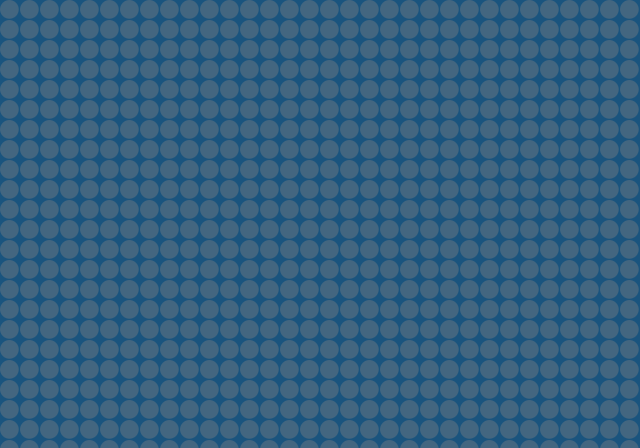
A WebGL 1 fragment shader for this pattern:

```glsl
precision highp float;

uniform vec2 u_resolution;

const float COLUMNS = 32.0;
const float DOT_RADIUS = 0.466;
const vec2 DOT_CENTER = vec2(0.469);
const vec3 BACKGROUND = vec3(0.102, 0.329, 0.494);
const vec3 DOT_COLOR = vec3(0.263, 0.400, 0.502);

// Signed distance to a circle repeated in every unit cell
float dotGridDistance(vec2 p, vec2 center, float radius) {
  return length(fract(p) - center) - radius;
}

// Coverage of a shape whose edge is blended over the given width
float coverage(float dist, float width) {
  return clamp(0.5 - dist / width, 0.0, 1.0);
}

void main() {
  // Square cells, with rows counted down from the top edge
  float cellsPerPixel = COLUMNS / u_resolution.x;
  vec2 fromTopLeft = vec2(gl_FragCoord.x, u_resolution.y - gl_FragCoord.y);
  vec2 cell = fromTopLeft * cellsPerPixel;

  float dist = dotGridDistance(cell, DOT_CENTER, DOT_RADIUS);
  vec3 color = mix(BACKGROUND, DOT_COLOR, coverage(dist, cellsPerPixel));
  gl_FragColor = vec4(color, 1.0);
}
```
